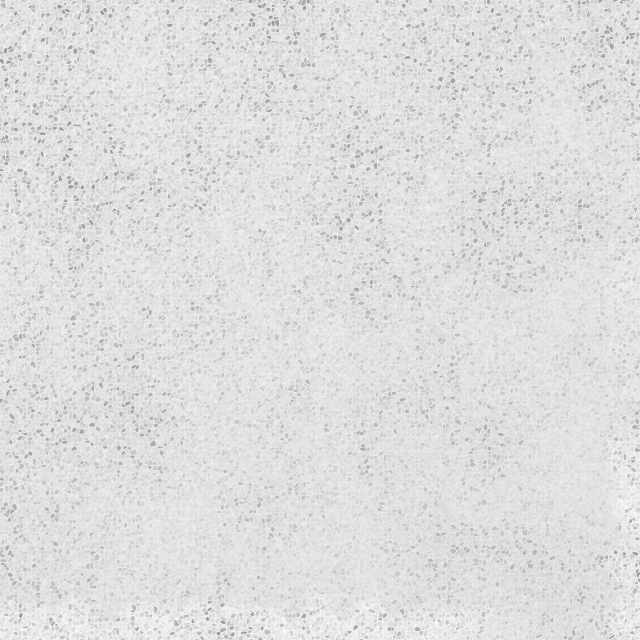
Give the GLSL for this texture, as a Shadertoy shader.

```glsl
// Pale speckled stone: small stretched grains in a Voronoi layout, with light
// seams between them. Broad noise varies the speckle, which fades to the lower
// right and turns crisp and white along the ragged bottom and right borders.

vec2 hash2(vec2 p) {
    vec3 q = fract(p.xyx * vec3(0.1031, 0.1030, 0.0973));
    q += dot(q, q.yzx + 33.33);
    return fract((q.xx + q.yz) * q.zy);
}

float noise(vec2 p) {
    vec2 i = floor(p), f = fract(p);
    f = f * f * (3.0 - 2.0 * f);
    float low = mix(hash2(i).x, hash2(i + vec2(1, 0)).x, f.x);
    float high = mix(hash2(i + vec2(0, 1)).x, hash2(i + vec2(1, 1)).x, f.x);
    return mix(low, high, f.y);
}

float fbm(vec2 p) {
    float sum = 0.0, weight = 0.5;
    for (int i = 0; i < 4; i++) {
        sum += weight * noise(p);
        p = p * 2.03 + 17.3;
        weight *= 0.5;
    }
    return sum / 0.9375;
}

// Nearest and second nearest grain distance, and the shade of the nearest.
vec3 grains(vec2 p) {
    vec2 cell = floor(p);
    vec3 result = vec3(9.0, 9.0, 0.0);
    for (int y = -1; y <= 1; y++) {
        for (int x = -1; x <= 1; x++) {
            vec2 id = cell + vec2(x, y);
            vec2 toGrain = p - id - 0.1 - 0.8 * hash2(id);
            vec2 trait = hash2(id + 311.7);
            float angle = 0.7 + 2.2 * (trait.y - 0.5);
            vec2 axis = vec2(cos(angle), sin(angle));
            vec2 local = vec2(dot(toGrain, axis), dot(toGrain, vec2(-axis.y, axis.x)));
            float d = length(local * vec2(0.83, 1.2));
            if (d < result.x) result = vec3(d, result.x, trait.x);
            else result.y = min(result.y, d);
        }
    }
    return result;
}

// Ragged strips at the bottom and right where the speckle is strongest.
float border(vec2 uv) {
    float ragged = fbm(uv * 24.0) - 0.5;
    float bottom = 1.0 - smoothstep(-0.012, 0.012, uv.y - 0.05 - 0.07 * ragged);
    bottom *= 1.0 - 0.8 * smoothstep(0.68, 0.8, uv.x);
    float right = smoothstep(-0.02, 0.025, uv.x - 0.965 - 0.08 * ragged);
    right *= 0.3 + 0.7 * smoothstep(0.35, 0.6, noise(vec2(3.0, uv.y * 6.0 + 0.6)));
    return max(bottom, right);
}

void mainImage(out vec4 fragColor, in vec2 fragCoord) {
    vec2 uv = fragCoord / iResolution.xy;

    // Broad variation of the speckle, with faint upright streaks.
    float clump = 0.65 * fbm(uv * 9.0 + 4.0) + 0.35 * fbm(uv * vec2(34.0, 10.0)) - 0.5;
    float fade = smoothstep(0.0, 1.0, 0.58 * uv.y + 0.42 * (1.0 - uv.x));
    float edge = border(uv);
    float contrast = mix(0.58, 1.3, fade) + 0.7 * clump;
    contrast = mix(contrast, 1.5, edge);

    // Grains with softened, slightly uneven outlines.
    vec2 p = uv * 142.0;
    p += 0.55 * (vec2(noise(p * 0.9), noise(p * 0.9 + 53.0)) - 0.5);
    vec3 grain = grains(p);
    float body = smoothstep(0.02, 0.3, grain.y - grain.x);
    body *= 1.0 - smoothstep(0.32, 0.72, grain.x);
    float shade = clamp(grain.z + 0.5 * clump, 0.0, 1.0);
    float darkness = 0.012 + 0.07 * shade + 0.13 * pow(shade, 7.0);

    // Light ground and seams, dark grains, then fine grit.
    float tone = 0.872 + 0.03 * contrast + 0.018 * edge;
    tone += 0.025 * contrast * (1.0 - body) * (noise(p * 1.3 + 91.0) - 0.4);
    tone -= contrast * body * darkness;
    tone += 0.045 * (noise(uv * 310.0) - 0.5) - 0.05 * clump;

    fragColor = vec4(vec3(clamp(tone, 0.0, 1.0)), 1.0);
}
```
